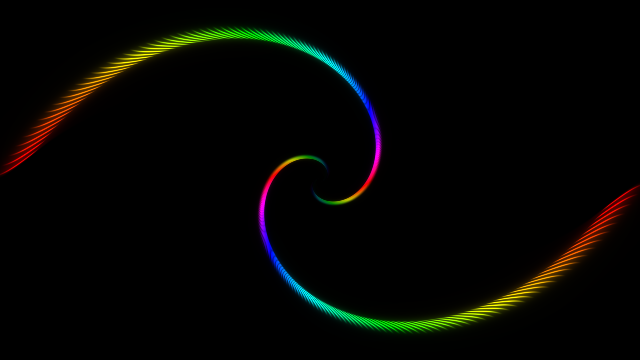
A Shadertoy shader for this background:

```glsl
// Two rainbow spiral arms on black, each combed into fine curved streaks.
// In log-polar space an arm is a straight line: d is the offset across it,
// t the position along it, and repeating t gives the streaks.

const float PI = 3.14159265;
const float TWIST = 1.71;   // radians turned per e-fold of radius

vec3 rainbow(float hue) {
    return clamp(abs(mod(hue * 6.0 + vec3(0.0, 4.0, 2.0), 6.0) - 3.0) - 1.0, 0.0, 1.0);
}

void mainImage(out vec4 fragColor, in vec2 fragCoord) {
    vec2 p = (fragCoord - 0.5 * iResolution.xy) / iResolution.y;
    float r = max(length(p), 1e-4);
    float logR = log(r);

    // Offset from the nearest of the two arms
    float armGap = PI / TWIST;
    float d = logR - atan(p.y, p.x) / TWIST + 0.138;
    d -= armGap * round(d / armGap);

    // Offset in arm half-widths, positive outward
    float halfWidth = 0.004 + 0.027 * r;
    float q = d * 0.863 * r / halfWidth;
    float bend = clamp(q, -1.5, 1.5);

    // Position along the arm, sheared so that streaks bend outward
    float t = logR - d - d * (1.25 - 0.45 * bend) / TWIST;

    // Thin streaks, blended to their mean where too dense to resolve
    float spacing = 0.0175 * r;
    float lineWidth = 0.0023 * mix(1.15, 0.65, smoothstep(-0.8, 1.0, q));
    float away = abs(fract(t * 52.0) - 0.5) * spacing / lineWidth;
    float mean = min(1.0, 1.77 * lineWidth / spacing);
    float resolved = smoothstep(0.6, 1.6, spacing * iResolution.y);
    float streak = 0.85 * mix(mean, exp(-away * away), resolved);

    // Sharp inner ends, tapered outer tips
    float body = smoothstep(-1.1, -0.7, q) * (1.0 - smoothstep(-0.1, 1.25, q));
    float core = q + 0.15;
    float glow = 0.24 * exp(-core * core) + 0.08 * exp(-abs(core) * 0.9);

    // Arms fade in near the centre and stop at the outer end
    float fade = smoothstep(-3.6, -1.5, t) * (1.0 - smoothstep(-0.167, -0.153, t));
    float hue = max((-0.178 - t) / armGap, 0.0);
    vec3 color = rainbow(hue) * (streak * body + glow) * fade;
    fragColor = vec4(color, 1.0);
}
```
